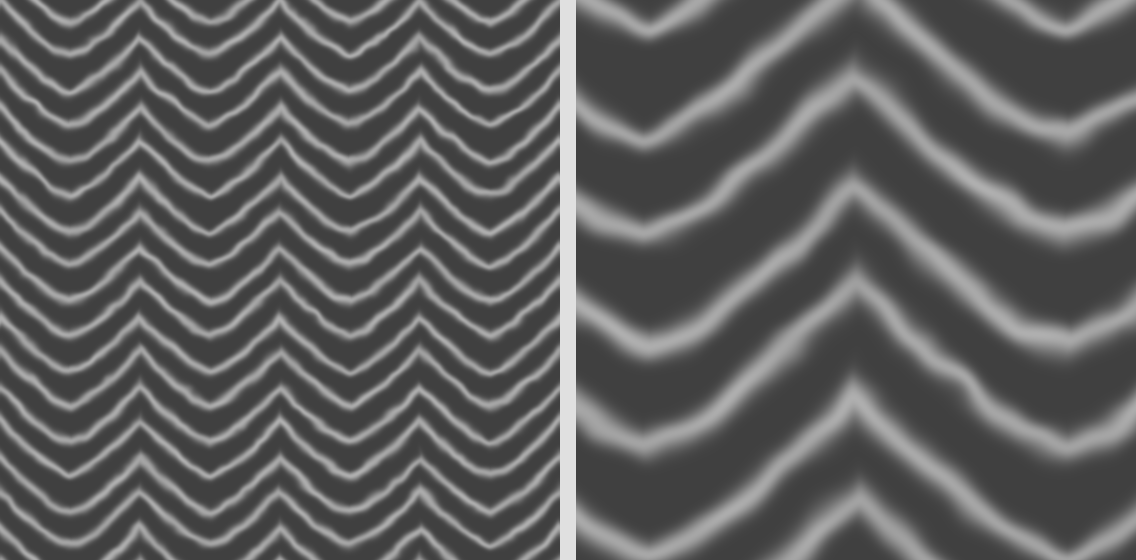
Left, the full canvas; right, a detail of the centre.
A Shadertoy shader for this pattern:

```glsl
const float WAVES = 4.0;          // zigzag periods across
const float LINE_PAIRS = 8.0;     // pairs of lines down
const float DEPTH = 0.098;        // crest to trough
const float CURVE = 1.4;          // 1 is straight; higher rounds the troughs
const float CREST_SOFTNESS = 0.02;
const float PAIR_SHIFT = 0.0035;  // uneven gap between the lines of a pair
const float LINE_SIGMA = 0.0057;  // soft half-width of a line
const float WIDTH_VARIATION = 0.13;
const float TONE_VARIATION = 0.035;
const vec2 WOBBLE = vec2(0.0025, 0.0042);
const float WOBBLE_CELLS = 32.0;
const vec3 GROUND = vec3(0.25);
const vec3 LINE = vec3(0.655);

float hash(vec2 p) {
    vec3 q = fract(p.xyx * vec3(0.1031, 0.1030, 0.0973));
    q += dot(q, q.yzx + 33.33);
    return fract((q.x + q.y) * q.z);
}

// Value noise from -1 to 1 that wraps over the unit square
float tileNoise(vec2 uv, float cells, float seed) {
    vec2 p = uv * cells;
    vec2 i = floor(p);
    vec2 f = fract(p);
    f = f * f * (3.0 - 2.0 * f);
    vec2 a = mod(i, cells) + seed;
    vec2 b = mod(i + 1.0, cells) + seed;
    float low = mix(hash(a), hash(vec2(b.x, a.y)), f.x);
    float high = mix(hash(vec2(a.x, b.y)), hash(b), f.x);
    return 2.0 * mix(low, high, f.y) - 1.0;
}

float wobble(vec2 uv, float seed) {
    return tileNoise(uv, WOBBLE_CELLS, seed)
         + 0.4 * tileNoise(uv, 2.0 * WOBBLE_CELLS, seed + 71.0);
}

// Distance to the nearest of evenly spaced values
float repeatDistance(float v, float period) {
    return abs(v - period * round(v / period));
}

// Drop below the crest (x) and its slope (y)
vec2 zigzag(float x) {
    float t = 2.0 * abs(fract(x * WAVES + 0.5) - 0.5);
    float s = min(sqrt(t * t + CREST_SOFTNESS * CREST_SOFTNESS), 1.0);
    float rest = 1.0 - s;
    float drop = DEPTH * (1.0 - pow(rest, CURVE));
    float slope = DEPTH * CURVE * pow(rest, CURVE - 1.0) * 2.0 * WAVES;
    return vec2(drop, slope);
}

void mainImage(out vec4 fragColor, in vec2 fragCoord) {
    vec2 uv = fragCoord / iResolution.xy;

    // Hand-drawn wobble
    vec2 p = uv + WOBBLE * vec2(wobble(uv, 11.0), wobble(uv, 137.0));

    // Two lines in every vertical period
    vec2 wave = zigzag(p.x);
    float level = p.y + wave.x;
    float period = 1.0 / LINE_PAIRS;
    float gap = min(repeatDistance(level, period),
                    repeatDistance(level + 0.5 * period + PAIR_SHIFT, period));
    float dist = gap / sqrt(1.0 + wave.y * wave.y);

    // Soft stroke with uneven width and tone
    float sigma = LINE_SIGMA * (1.0 + WIDTH_VARIATION * tileNoise(uv, 24.0, 251.0));
    float stroke = exp(-0.5 * dist * dist / (sigma * sigma));
    vec3 lineColor = LINE + TONE_VARIATION * tileNoise(uv, 28.0, 313.0);

    fragColor = vec4(mix(GROUND, lineColor, stroke), 1.0);
}
```
